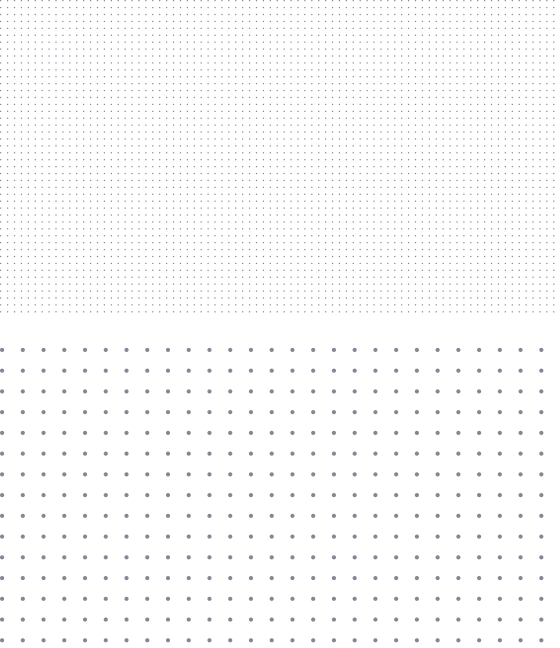
Top, the full canvas; bottom, a detail of the centre.
This pattern is drawn by a WebGL 2 fragment shader. Its source:

```glsl
#version 300 es
precision highp float;

uniform vec2 u_resolution;
out vec4 fragColor;

// Signed distance to the nearest dot, in grid cells
float dotGrid(vec2 cell) {
    vec2 offset = fract(cell - 0.1 + 0.5) - 0.5;
    return length(offset) - 0.1;
}

void main() {
    const int SAMPLES = 4;
    vec3 paper = vec3(1.0);
    vec3 slate = vec3(0.50, 0.54, 0.59);

    // 81 columns of square cells, with rows counted from the top edge
    float cellsPerPixel = 81.0 / u_resolution.x;
    float softness = 0.5 * cellsPerPixel / float(SAMPLES);

    // Average coverage over the pixel, since each dot is tiny
    float coverage = 0.0;
    for (int j = 0; j < SAMPLES; j++) {
        for (int i = 0; i < SAMPLES; i++) {
            vec2 jitter = (vec2(i, j) + 0.5) / float(SAMPLES) - 0.5;
            vec2 pixel = gl_FragCoord.xy + jitter;
            vec2 cell = vec2(pixel.x, u_resolution.y - pixel.y) * cellsPerPixel;
            coverage += 1.0 - smoothstep(-softness, softness, dotGrid(cell));
        }
    }
    coverage /= float(SAMPLES * SAMPLES);

    fragColor = vec4(mix(paper, slate, coverage), 1.0);
}
```
